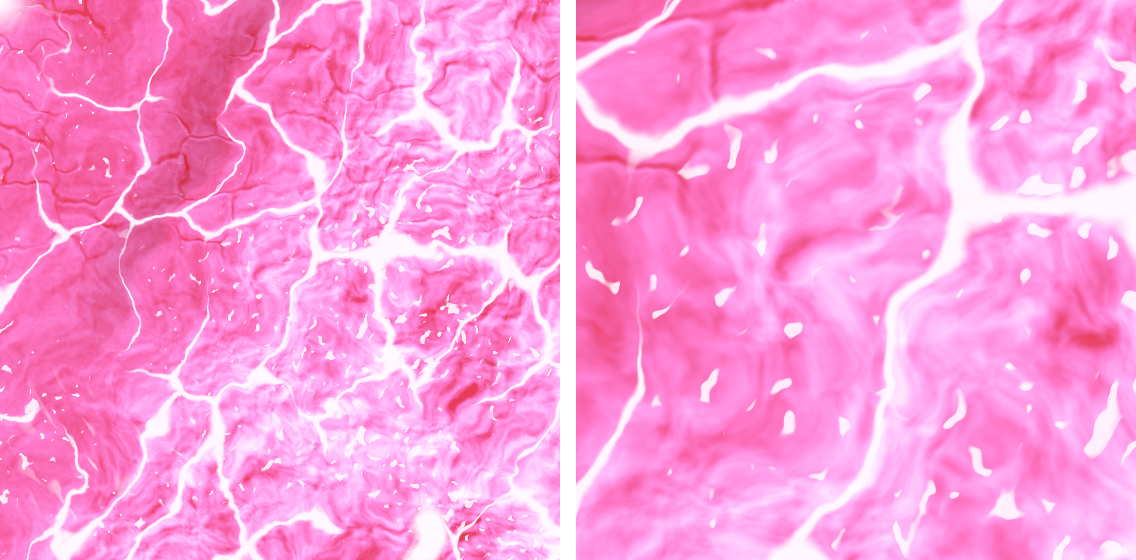
Left, the full canvas; right, a detail of the centre.
Give the GLSL for this texture, as a WebGL 1 fragment shader.

```glsl
precision highp float;
// Wet pink marbled flesh: pale branching seams, a dark diagonal fold, creases and glints.
uniform vec2 u_resolution;

float hash(vec2 p) {
  vec3 q = fract(vec3(p.xyx) * 0.1031);
  q += dot(q, q.yzx + 33.33);
  return fract((q.x + q.y) * q.z);
}

float noise(vec2 p) {
  vec2 i = floor(p), f = fract(p);
  f = f * f * (3.0 - 2.0 * f);
  return mix(mix(hash(i), hash(i + vec2(1, 0)), f.x),
             mix(hash(i + vec2(0, 1)), hash(i + vec2(1, 1)), f.x), f.y);
}

float fbm(vec2 p) {
  float sum = 0.0, amp = 0.533;
  for (int i = 0; i < 4; i++) {
    sum += amp * noise(p);
    p = mat2(1.6, 1.2, -1.2, 1.6) * p + 7.3;
    amp *= 0.5;
  }
  return sum;
}

// Cell borders: x = gap to the border, y = gap to the junction, z = cell value
vec3 cells(vec2 p) {
  vec2 base = floor(p);
  vec3 near = vec3(9.0);
  float id = 0.0;
  for (int j = -1; j <= 1; j++) {
    for (int i = -1; i <= 1; i++) {
      vec2 c = base + vec2(i, j);
      vec2 site = c + 0.1 + 0.8 * vec2(hash(c + 11.0), hash(c + 47.0));
      float d = length(site - p);
      if (d < near.x) { near = vec3(d, near.xy); id = hash(c + 83.0); }
      else if (d < near.y) near = vec3(near.x, d, near.y);
      else if (d < near.z) near.z = d;
    }
  }
  return vec3(near.y - near.x, near.z - near.x, id);
}

// Blue and red follow the green tone, from deep rose to near white
vec3 fleshColor(float tone) {
  float g = clamp(tone, 0.24, 1.0);
  float deep = 1.0 - g;
  return vec3(1.0 - 0.4 * max(0.0, 0.47 - g), g, 1.0 - 1.5 * deep * deep * deep);
}

float spot(vec2 p, vec2 center, vec2 size) {
  vec2 d = (p - center) / size;
  return exp(-dot(d, d));
}

void main() {
  vec2 p = gl_FragCoord.xy / min(u_resolution.x, u_resolution.y);
  vec2 drift = vec2(fbm(p * 7.0), fbm(p * 7.0 + 31.0)) - 0.5;
  vec2 ripple = vec2(fbm(p * 26.0 + 5.0), fbm(p * 26.0 + 60.0)) - 0.5;
  vec2 q = p + 0.13 * drift + 0.018 * ripple;

  // Regions: dull left side, fold, bright right side, blotchy lower right
  float side = 0.875 * p.x - 0.483 * p.y + 0.028 + 0.09 * drift.x + 0.02 * ripple.x;
  float bright = smoothstep(-0.03, 0.3, side);
  float blotchy = smoothstep(0.6, 0.3, p.y) * smoothstep(0.3, 0.6, p.x);
  float creased = smoothstep(0.4, 0.6, p.y);
  float fold = smoothstep(-0.14, -0.02, side) * smoothstep(0.015, -0.015, side)
             * smoothstep(0.3, 0.55, p.y);

  // Seams lean to the right and swell where they meet
  vec3 seam = cells(vec2(q.x - 0.28 * q.y, q.y) * vec2(6.2, 4.2) + 2.7);
  float strength = smoothstep(0.32, 0.68, fbm(p * 6.0 + 19.0)) * mix(0.55, 1.0, bright);
  float width = 0.015 + 0.075 * strength + 0.13 * strength * exp(-seam.y * 6.0);
  float core = smoothstep(width, width * 0.25, seam.x) * smoothstep(0.0, 0.35, strength);
  float halo = exp(-seam.x * 8.0) * strength;

  // Soft tone and wet relief
  float tone = mix(0.395, 0.59, bright) + 0.07 * (seam.z - 0.5);
  tone += (fbm(q * 6.0 + 40.0) - 0.5) * mix(0.22, 0.85, blotchy);
  tone += 0.24 * halo;
  vec2 grain = q * 30.0 + 9.0;
  float relief = fbm(grain) - fbm(grain + vec2(0.22, -0.3));
  tone += relief * mix(0.25, 0.9, bright);
  tone += (noise(p * 190.0) - 0.5) * 0.035;

  // Creases: dark on one flank, lit on the other
  vec2 net = (q + 0.01 * ripple) * vec2(10.0, 12.0) + 15.0;
  float creaseMask = creased * smoothstep(0.35, 0.6, fbm(p * 8.0 + 77.0));
  float dark = smoothstep(0.14, 0.0, cells(net).x);
  float lit = smoothstep(0.14, 0.0, cells(net + vec2(0.04, 0.09)).x);
  tone += creaseMask * (0.07 * lit - 0.14 * dark);

  // Deep streak across the right, and dark pockets
  float streakLine = (p.y - 0.46 + 0.25 * drift.y) / 0.035;
  tone -= 0.17 * exp(-streakLine * streakLine) * smoothstep(0.5, 0.65, p.x);
  tone -= 0.25 * spot(q, vec2(0.88, 0.07), vec2(0.05));
  tone -= 0.12 * spot(q, vec2(0.44, 0.45), vec2(0.05, 0.04));

  vec3 color = fleshColor(tone);
  color -= fold * vec3(0.1, 0.07, 0.13);

  // Glints: crowded flakes in wet patches, slanted streaks at lower left
  float wet = smoothstep(0.42, 0.66, fbm(p * 5.5 + 91.0));
  float crowd = spot(p, vec2(0.62, 0.36), vec2(0.2, 0.13));
  vec2 flake = mat2(0.8, 0.6, -0.6, 0.8) * (p + 0.035 * ripple);
  float level = 0.93 - 0.17 * wet * mix(0.75, 1.0, bright) - 0.13 * crowd;
  float glint = smoothstep(level, level + 0.09, noise(flake * vec2(105.0, 75.0)));
  glint *= 1.0 - 0.7 * fold;
  vec2 slant = mat2(0.85, -0.5, 0.5, 0.85) * (p + 0.02 * ripple);
  float streak = smoothstep(0.78, 0.92, noise(slant * vec2(80.0, 17.0)));
  streak *= spot(p, vec2(0.14, 0.18), vec2(0.1, 0.12));

  // Overexposed patches at the bottom and in the top left corner
  float glare = smoothstep(0.08, 0.04, length(p - vec2(0.755, 0.055) + 0.15 * drift + 0.05 * ripple));
  glare = max(glare, smoothstep(0.08, 0.0, length(p - vec2(0.0, 1.0))));

  float white = max(max(core * 0.95, glint * 0.88), max(streak * 0.7, glare));
  gl_FragColor = vec4(mix(color, vec3(1.0, 0.98, 1.0), white), 1.0);
}
```
